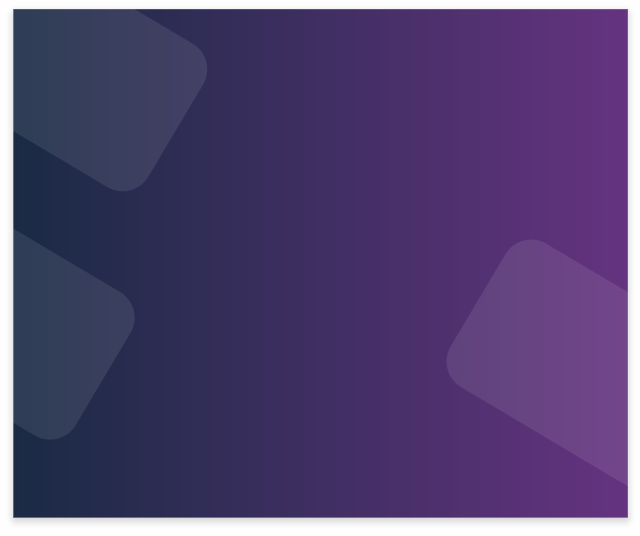
This background is drawn by a Shadertoy shader. Its source:

```glsl
// A navy-to-purple gradient card on a white page with a soft drop shadow.
// Three tilted, rounded translucent panels run off its sides; all shapes
// are rounded-box distance functions in units of the canvas height.

float roundedBox(vec2 p, vec2 halfSize, float radius) {
    vec2 q = abs(p) - halfSize + radius;
    return length(max(q, 0.0)) + min(max(q.x, q.y), 0.0) - radius;
}

// Antialiased coverage of a distance, one pixel wide
float coverage(float dist) {
    return clamp(0.5 - dist * iResolution.y, 0.0, 1.0);
}

void mainImage(out vec4 fragColor, in vec2 fragCoord) {
    vec2 p = fragCoord / iResolution.y;
    vec2 cardCenter = vec2(0.5981, 0.5086);
    vec2 cardHalf = vec2(0.5732, 0.4743);

    // Page and the shadow dropped slightly below the card
    float shadowDist = roundedBox(p - cardCenter + vec2(0.0, 0.006), cardHalf, 0.008);
    float shadow = 1.0 - smoothstep(-0.017, 0.017, shadowDist);
    vec3 color = vec3(0.996 - 0.19 * shadow);

    // Horizontal gradient across the card
    float across = clamp((p.x - cardCenter.x) / (2.0 * cardHalf.x) + 0.5, 0.0, 1.0);
    vec3 card = mix(vec3(0.102, 0.165, 0.267), vec3(0.396, 0.200, 0.502), across);

    // Tilted panels, each a faint white veil
    vec2 along = vec2(cos(0.536), -sin(0.536));
    vec2 panelCenters[3] = vec2[3](
        vec2(0.060, 0.9154), vec2(-0.0755, 0.452), vec2(1.1597, 0.2808));
    for (int i = 0; i < 3; i++) {
        vec2 offset = p - panelCenters[i];
        vec2 local = vec2(dot(offset, along), dot(offset, vec2(-along.y, along.x)));
        float panel = coverage(roundedBox(local, vec2(0.3115, 0.1557), 0.056));
        card = mix(card, vec3(1.0), 0.09 * panel);
    }

    color = mix(color, card, coverage(roundedBox(p - cardCenter, cardHalf, 0.0)));
    fragColor = vec4(color, 1.0);
}
```
